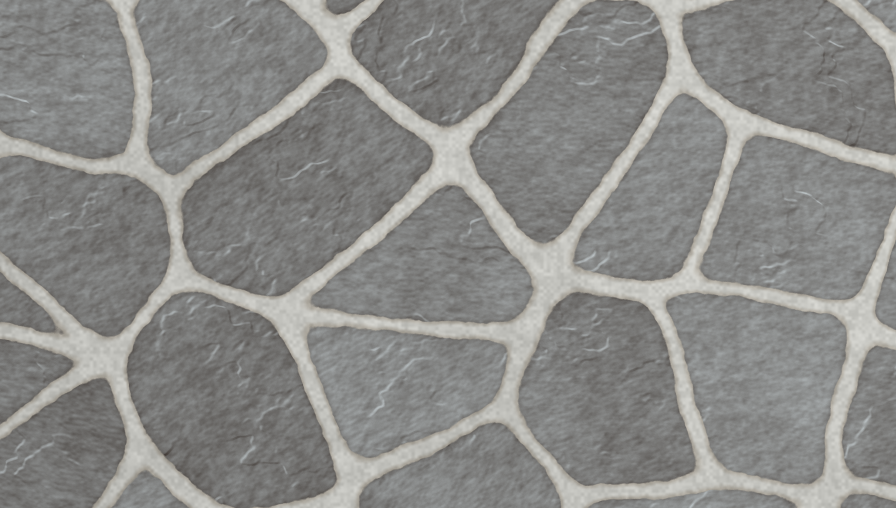
Give the GLSL for this texture, as a Shadertoy shader.

```glsl
// Crazy paving: grey slate slabs set in pale, sandy mortar.
// Slabs are Voronoi cells whose border distances are blended by a soft minimum,
// which rounds the corners; layered noise adds cleft relief, grain and rough rims.

const float SLAB_SIZE = 0.34;      // mean slab spacing, in canvas heights
const float CORNER_SOFTNESS = 0.016;
const float JOINT_HALF_WIDTH = 0.0155;

const vec3 SLATE_DARK = vec3(0.40, 0.39, 0.38);
const vec3 SLATE_LIGHT = vec3(0.57, 0.58, 0.58);
const vec3 MORTAR_RIM = vec3(0.66, 0.64, 0.60);
const vec3 MORTAR_CORE = vec3(0.77, 0.77, 0.75);

float hash(vec2 p) {
    return fract(sin(dot(p, vec2(127.1, 311.7))) * 43758.5453);
}

vec2 hash2(vec2 p) {
    return vec2(hash(p), hash(p + vec2(37.3, 17.9)));
}

float noise(vec2 p) {
    vec2 i = floor(p), f = fract(p);
    f = f * f * (3.0 - 2.0 * f);
    return mix(mix(hash(i), hash(i + vec2(1, 0)), f.x),
               mix(hash(i + vec2(0, 1)), hash(i + vec2(1, 1)), f.x), f.y);
}

float fbm(vec2 p) {
    float sum = 0.0, weight = 0.5;
    for (int i = 0; i < 5; i++) {
        sum += weight * noise(p);
        p = mat2(1.6, 1.2, -1.2, 1.6) * p + 7.3;
        weight *= 0.5;
    }
    return sum / 0.97;
}

vec2 rotate(vec2 p, float angle) {
    float c = cos(angle), s = sin(angle);
    return vec2(c * p.x + s * p.y, c * p.y - s * p.x);
}

vec2 slabCentre(vec2 cell) {
    return cell + 0.5 + 0.82 * (hash2(cell + 5.0) - 0.5);
}

// x: rounded distance to the slab border, yz: cell of the slab
vec3 paving(vec2 p, float size, float softness) {
    vec2 q = p / size, base = floor(q), home = base;
    float nearest = 100.0;
    for (int y = -2; y <= 2; y++)
    for (int x = -2; x <= 2; x++) {
        vec2 cell = base + vec2(x, y);
        float d = length(slabCentre(cell) - q);
        if (d < nearest) { nearest = d; home = cell; }
    }
    vec2 a = slabCentre(home);
    float total = 0.0;
    for (int y = -2; y <= 2; y++)
    for (int x = -2; x <= 2; x++) {
        if (x == 0 && y == 0) continue;
        vec2 b = slabCentre(home + vec2(x, y));
        float border = dot(0.5 * (a + b) - q, normalize(b - a)) * size;
        total += exp(-border / softness);
    }
    return vec3(-softness * log(total), home);
}

// Stepped height of the split slate layers
float cleft(vec2 p) {
    float h = fbm(p * vec2(5.0, 8.0));
    return smoothstep(0.43, 0.46, h) + smoothstep(0.56, 0.59, h);
}

float slateTone(vec2 p, vec2 cell, float rimDistance) {
    vec2 q = rotate(p, 0.25 + 0.9 * (hash(cell + 9.0) - 0.5)) + 20.0 * hash2(cell);
    vec2 toLight = vec2(-0.002, 0.0045);
    float tone = 0.60 + 0.36 * (hash(cell + 3.0) - 0.5);
    tone += 0.65 * (fbm(q * 5.0) - 0.5);
    // fine streaked grain and its relief
    vec2 g = q * vec2(38.0, 62.0);
    tone += 0.75 * (fbm(g) - 0.5);
    tone += 0.55 * (fbm(g) - fbm(g + toLight * 60.0));
    tone += 0.40 * (noise(q * vec2(120.0, 190.0)) - 0.5);
    // broken pale ridges along the cleft steps
    float ridge = cleft(q) - cleft(q + toLight);
    float broken = smoothstep(0.42, 0.68, noise(q * 9.0 + 31.0));
    tone += broken * (0.95 * max(ridge, 0.0) + 0.45 * min(ridge, 0.0));
    // shaded rim where the slab meets the mortar
    return tone - 0.45 * exp(-max(rimDistance, 0.0) / 0.005);
}

vec3 mortarColor(vec2 p, float depth) {
    vec3 color = mix(MORTAR_RIM, MORTAR_CORE, smoothstep(0.0, 0.011, depth));
    float sand = 0.09 * (noise(p * 150.0) - 0.5) + 0.08 * (fbm(p * 30.0) - 0.5);
    return color + sand + 0.05 * (noise(p * 3.0) - 0.5);
}

void mainImage(out vec4 fragColor, in vec2 fragCoord) {
    vec2 p = fragCoord / iResolution.y;
    float pixel = 1.0 / iResolution.y;

    // gently bent joints with chipped rims
    vec2 bend = vec2(noise(p * 6.0), noise(p * 6.0 + 40.0)) - 0.5;
    vec3 slab = paving(p + 0.035 * bend + 1.7, SLAB_SIZE, CORNER_SOFTNESS);
    float halfWidth = JOINT_HALF_WIDTH + 0.008 * (noise(p * 5.0 + 11.0) - 0.5);
    float rim = slab.x - halfWidth + 0.011 * (fbm(p * 38.0) - 0.5);

    vec3 slate = mix(SLATE_DARK, SLATE_LIGHT, slateTone(p, slab.yz, rim));
    vec3 color = mix(mortarColor(p, -rim), slate, smoothstep(-pixel, pixel, rim));

    // soft daylight, a little brighter towards the upper right
    vec2 uv = fragCoord / iResolution.xy;
    color *= 0.97 + 0.04 * uv.x + 0.02 * uv.y;
    fragColor = vec4(clamp(color, 0.0, 1.0), 1.0);
}
```
